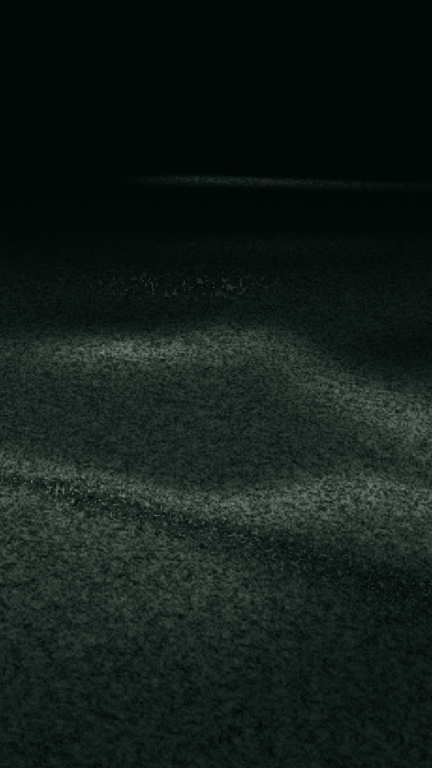
A Shadertoy shader for this texture:

```glsl
float hash(vec2 p) {
    vec3 q = fract(p.xyx * 0.1031);
    q += dot(q, q.yzx + 33.33);
    return fract((q.x + q.y) * q.z);
}

float noise(vec2 p) {
    vec2 i = floor(p), f = fract(p);
    f = f * f * (3.0 - 2.0 * f);
    return mix(mix(hash(i), hash(i + vec2(1, 0)), f.x),
               mix(hash(i + vec2(0, 1)), hash(i + vec2(1, 1)), f.x), f.y);
}

float fbm(vec2 p) {
    float sum = 0.0, amp = 0.5;
    for (int i = 0; i < 4; i++) {
        sum += amp * noise(p);
        p = mat2(1.6, 1.2, -1.2, 1.6) * p + 7.3;
        amp *= 0.5;
    }
    return sum;
}

// Soft ridge with separate widths above and below its centre line
float ridge(float d, float above, float below) {
    float s = d / (d > 0.0 ? above : below);
    return exp(-s * s);
}

float blob(vec2 p, vec2 centre, vec2 radius) {
    vec2 d = (p - centre) / radius;
    return exp(-dot(d, d));
}

void mainImage(out vec4 fragColor, in vec2 fragCoord) {
    vec2 uv = fragCoord / iResolution.xy;
    vec2 p = uv;
    p.y += 0.016 * (fbm(uv * vec2(5.0, 16.0)) - 0.47);
    float x = p.x;

    // Broad light on the water, fading to the dark sky and the near edge
    float light = 0.108 * (1.0 - smoothstep(0.48, 0.72, p.y));
    light *= mix(0.58, 1.0, smoothstep(0.0, 0.28, p.y));
    light += 0.014 * (1.0 - smoothstep(0.66, 0.79, p.y));

    // Upper swell, arching over the middle and falling to the right
    float upper = 0.543 + 0.022 * exp(-pow((x - 0.6) / 0.2, 2.0))
                - 0.1 * smoothstep(0.5, 1.1, x);
    light += 0.085 * ridge(p.y - upper, 0.018 + 0.012 * x, 0.025 + 0.03 * x)
           * (0.4 + 0.6 * smoothstep(0.0, 0.3, x));
    light += 0.055 * blob(p, vec2(0.3, 0.543), vec2(0.18, 0.012));
    light += 0.03 * blob(p, vec2(0.6, 0.567), vec2(0.14, 0.014));
    light *= 1.0 - 0.6 * blob(p, vec2(1.0, 0.545), vec2(0.28, 0.04));
    light *= 1.0 - 0.35 * blob(p, vec2(0.3, 0.585), vec2(0.35, 0.022));

    // Lower swell with a broken dark trough beneath its crest
    float lower = 0.397 - 0.12 * x + 0.075 * smoothstep(0.4, 0.9, x);
    light += 0.085 * ridge(p.y - lower, 0.02, 0.05);
    light += 0.04 * ridge(p.y - lower + 0.07, 0.06, 0.09) * (1.0 - 0.4 * x);
    light += 0.02 * blob(p, vec2(0.5, 0.22), vec2(0.3, 0.06));
    float trough = ridge(p.y - 0.384 + 0.155 * x, 0.011 + 0.02 * x, 0.012 + 0.035 * x);
    light *= 1.0 - 0.45 * trough;
    light *= 1.0 - 0.35 * blob(p, vec2(1.0, 0.17), vec2(0.4, 0.12));

    // Deeper darks and brighter crests
    light *= 0.6 + 2.6 * light;

    // Thin glow at the horizon and a faint one below it
    float horizon = 0.767 - 0.008 * smoothstep(0.4, 1.0, x);
    light += 0.09 * ridge(uv.y - horizon, 0.004, 0.007)
           * smoothstep(0.25, 0.5, x) * (1.0 - 0.75 * smoothstep(0.5, 1.0, x));
    light += 0.02 * blob(p, vec2(0.62, 0.68), vec2(0.25, 0.012));

    // Slanted ripples and grain, finer with distance
    vec2 ground = vec2(uv.x - 0.5, 1.0) / (1.4 - uv.y);
    ground.y += 0.06 * uv.x;
    float ripple = noise(ground * vec2(130.0, 400.0)) - 0.5;
    ripple += 0.6 * (noise(ground * vec2(55.0, 230.0) + 40.0) - 0.5);
    float grain = noise(uv * vec2(230.0, 410.0)) - 0.5;
    float near = 1.0 - smoothstep(0.1, 0.5, uv.y);
    light *= max(1.0 + (0.6 + 0.35 * near) * ripple + (0.85 + 0.3 * trough) * grain, 0.15);

    // Scattered glints in the trough, along the crests and on the far patch
    float glint = smoothstep(0.62, 0.95, noise(uv * vec2(190.0, 350.0) + 90.0));
    float farGlow = blob(p, vec2(0.43, 0.628), vec2(0.2, 0.016));
    float crest = ridge(p.y - lower, 0.02, 0.04) + 0.6 * blob(p, vec2(0.95, 0.475), vec2(0.3, 0.03));
    light += glint * (0.17 * trough * (1.0 - 0.5 * x) + 0.16 * farGlow + 0.09 * crest);

    vec3 shadow = vec3(0.003, 0.034, 0.027) + vec3(0.0, 0.012, 0.01) * smoothstep(0.0, 0.08, light);
    fragColor = vec4(shadow + light * vec3(1.0, 1.0, 0.91), 1.0);
}
```
